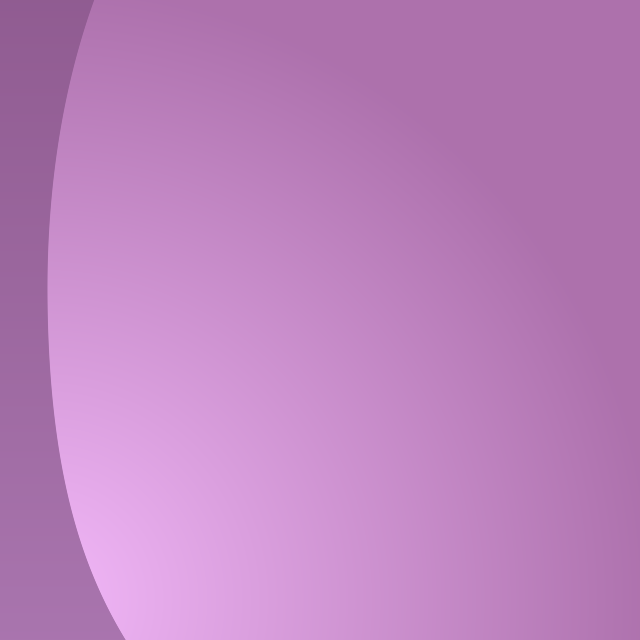
Give the GLSL for this background, as a WebGL 2 fragment shader.

```glsl
#version 300 es
precision highp float;

uniform vec2 u_resolution;
out vec4 fragColor;

#define GLOW_CENTER vec2(0.065, 0.062)
#define GLOW_RADIUS 0.957
#define GLOW_COLOR vec3(0.950, 0.720, 0.975)
#define BASE_COLOR vec3(0.678, 0.443, 0.676)
#define SHADE_TOP vec3(0.565, 0.360, 0.570)
#define SHADE_BOTTOM vec3(0.662, 0.457, 0.682)
#define EDGE_TIP vec2(0.0742, 0.55)
#define UPPER_BEND vec2(0.32, 0.20)
#define LOWER_BEND vec2(0.25, 0.51)

// Horizontal position of the curved rim at height y
float rimX(float y) {
    float d = y - EDGE_TIP.y;
    float d2 = d * d;
    vec2 bend = d > 0.0 ? UPPER_BEND : LOWER_BEND;
    return EDGE_TIP.x + dot(bend, vec2(d2, d2 * d2));
}

// Radial light falling off linearly to the base colour
vec3 glowSurface(vec2 p) {
    float falloff = clamp(distance(p, GLOW_CENTER) / GLOW_RADIUS, 0.0, 1.0);
    return mix(GLOW_COLOR, BASE_COLOR, falloff);
}

void main() {
    vec2 p = gl_FragCoord.xy / u_resolution;

    // Shaded strip left of the rim
    vec3 shade = mix(SHADE_BOTTOM, SHADE_TOP, p.y);

    // Smooth rim, about one pixel wide
    float rimDistance = p.x - rimX(p.y);
    float halfWidth = 0.6 / u_resolution.x;
    float inside = smoothstep(-halfWidth, halfWidth, rimDistance);

    fragColor = vec4(mix(shade, glowSurface(p), inside), 1.0);
}
```
